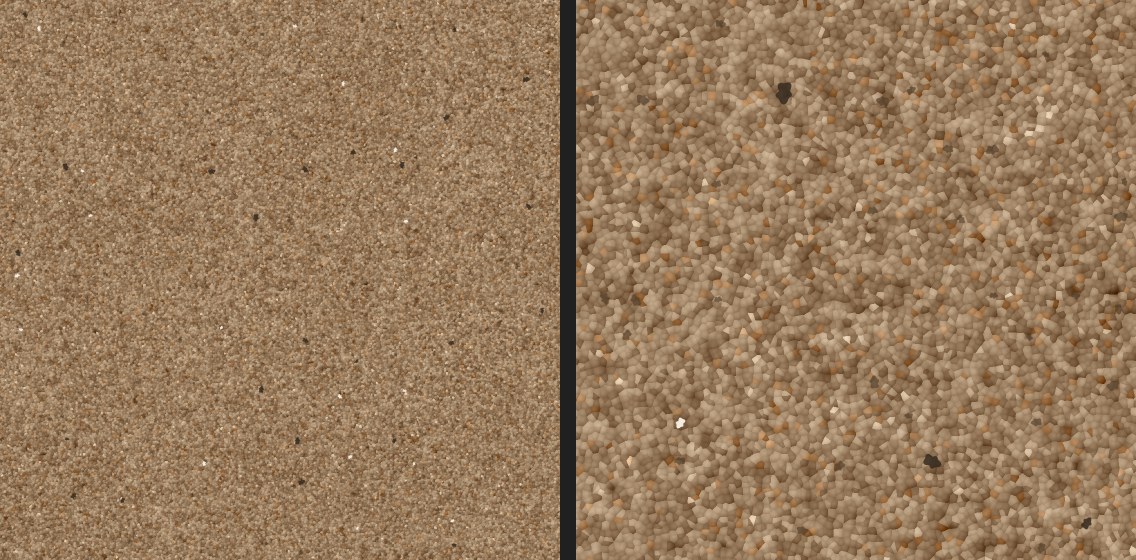
Left: the whole. Right: its middle third, enlarged.
Reproduce this texture procedurally as a WebGL 1 fragment shader.

```glsl
precision highp float;
// Fine damp sand: Voronoi grains, each with its own tone, tint and lit side,
// clumped and pitted by gradient noise, with scattered dark and white specks.
// Grains are supersampled because they are close to the pixel size.

uniform vec2 u_resolution;

// Colours
const vec3 SAND = vec3(0.602, 0.489, 0.371);
const vec3 TONE_GAIN = vec3(0.97, 1.03, 1.03);
const vec3 AMBER_SHIFT = vec3(0.02, -0.045, -0.10);
const vec3 DARK_MINERAL = vec3(0.20, 0.16, 0.12);
const vec3 BROWN_MINERAL = vec3(0.31, 0.23, 0.15);
const vec3 QUARTZ = vec3(0.95, 0.92, 0.88);

// Grains, counted across the canvas height
const float GRAIN_COUNT = 250.0;
const float GRAIN_CONTRAST = 0.23;
const float GRAIN_LIGHT = 0.08;
const float GRAIN_GAP = 0.12;
const float AMBER_SHARE = 0.06;
const float GLINT_SHARE = 0.025;
const float GLINT_STRENGTH = 0.15;
const vec2 LIGHT_DIR = vec2(-0.6, 0.8);

// Noise layers: frequency and strength
const vec2 CLUMP = vec2(115.0, 0.13);
const vec2 LUMP = vec2(48.0, 0.08);
const vec2 RIPPLE = vec2(14.0, 0.045);
const vec2 DRIFT = vec2(4.0, 0.03);
const vec2 PIT = vec2(72.0, 0.14);

// Specks: grid count, share of cells filled, radius in canvas units
const vec3 DARK_SPECKS = vec3(12.0, 0.20, 0.0048);
const vec3 BROWN_SPECKS = vec3(42.0, 0.13, 0.0030);
const vec3 WHITE_SPECKS = vec3(9.0, 0.17, 0.0040);

vec3 hash3(vec2 p) {
  vec3 q = fract(p.xyx * vec3(0.1031, 0.1030, 0.0973));
  q += dot(q, q.yxz + 33.33);
  return fract((q.xxy + q.yzz) * q.zyx);
}

float cornerSlope(vec2 corner, vec2 offset) {
  return dot(hash3(corner).xy * 2.0 - 1.0, offset);
}

float gradientNoise(vec2 p) {
  vec2 i = floor(p);
  vec2 f = p - i;
  vec2 w = f * f * f * (f * (f * 6.0 - 15.0) + 10.0);
  vec2 e = vec2(1.0, 0.0);
  float low = mix(cornerSlope(i, f), cornerSlope(i + e.xy, f - e.xy), w.x);
  float high = mix(cornerSlope(i + e.yx, f - e.yx), cornerSlope(i + e.xx, f - e.xx), w.x);
  return mix(low, high, w.y);
}

// Colour offset of the nearest grain
vec3 grainShade(vec2 p) {
  vec2 q = p * GRAIN_COUNT;
  vec2 cell = floor(q);
  float nearest = 9.0;
  vec2 toPoint = vec2(0.0);
  vec2 grainId = cell;
  for (int y = -1; y <= 1; y++) {
    for (int x = -1; x <= 1; x++) {
      vec2 id = cell + vec2(float(x), float(y));
      vec2 d = q - id - hash3(id + 17.0).xy;
      float d2 = dot(d, d);
      if (d2 < nearest) {
        nearest = d2;
        toPoint = d;
        grainId = id;
      }
    }
  }
  vec3 rnd = hash3(grainId + 301.0);
  float tone = (rnd.x - 0.5) * GRAIN_CONTRAST;
  tone += dot(toPoint, LIGHT_DIR) * GRAIN_LIGHT;
  tone += (0.42 - sqrt(nearest)) * GRAIN_GAP;
  tone += step(1.0 - GLINT_SHARE, rnd.y) * GLINT_STRENGTH;
  return tone * TONE_GAIN + step(rnd.z, AMBER_SHARE) * AMBER_SHIFT;
}

// Coverage of angular specks scattered one per grid cell
float specks(vec2 p, vec3 kind, float seed) {
  vec2 q = p * kind.x;
  vec2 id = floor(q);
  vec3 place = hash3(id + seed);
  vec3 form = hash3(id + seed + 57.0);
  vec2 d = (q - id - 0.25 - 0.5 * place.xy) / kind.x;
  float angle = atan(d.y, d.x) + form.x * 6.2832;
  float radius = kind.z * mix(0.6, 1.1, form.y);
  radius *= 1.0 + 0.22 * sin(angle * 2.0) + 0.14 * sin(angle * 5.0 + form.z * 6.0);
  float soft = 0.8 / u_resolution.y;
  return step(place.z, kind.y) * (1.0 - smoothstep(-soft, soft, length(d) - radius));
}

void main() {
  vec2 p = gl_FragCoord.xy / u_resolution.y;

  // Grains, averaged over four samples in the pixel
  vec3 color = SAND;
  for (int i = 0; i < 4; i++) {
    vec2 sub = vec2(mod(float(i), 2.0), floor(float(i) / 2.0)) - 0.5;
    color += 0.25 * grainShade(p + 0.5 * sub / u_resolution.y);
  }

  // Clumps, soft diagonal ripples and small shaded pits
  vec2 slanted = vec2(p.x + 0.5 * p.y, 1.6 * p.y - 0.8 * p.x);
  float relief = gradientNoise(p * CLUMP.x) * CLUMP.y;
  relief += gradientNoise(p * LUMP.x + 31.0) * LUMP.y;
  relief += gradientNoise(slanted * RIPPLE.x + 73.0) * RIPPLE.y;
  relief += gradientNoise(p * DRIFT.x + 11.0) * DRIFT.y;
  relief -= smoothstep(0.24, 0.55, gradientNoise(p * PIT.x + 97.0)) * PIT.y;
  color += relief * TONE_GAIN;

  // Loose minerals on top
  color = mix(color, BROWN_MINERAL, 0.65 * specks(p, BROWN_SPECKS, 211.0));
  color = mix(color, DARK_MINERAL, 0.85 * specks(p, DARK_SPECKS, 131.0));
  color = mix(color, QUARTZ, specks(p, WHITE_SPECKS, 401.0));
  gl_FragColor = vec4(clamp(color, 0.0, 1.0), 1.0);
}
```
